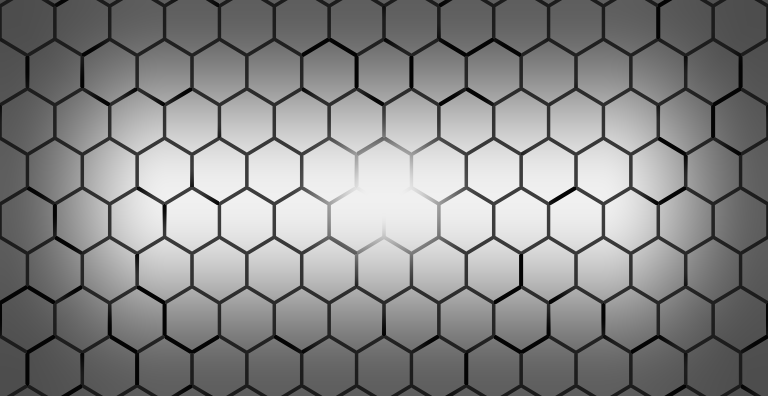
Write a Shadertoy shader that draws this pattern.

```glsl
const vec2 CELLS = vec2(14.0, 8.0);      // columns and rows, rows even so they wrap
const float ROW_STEP = 0.8660254;        // row spacing for cells one unit wide
const float LINE_HALF_WIDTH = 0.032;

float hash(vec2 p) {
    return fract(sin(dot(p, vec2(127.1, 311.7))) * 43758.5453);
}

// Random value of a cell, wrapped over the canvas
float cellValue(vec2 center) {
    vec2 id = round(center * vec2(2.0, 1.0 / ROW_STEP));
    return hash(mod(id, vec2(2.0 * CELLS.x, CELLS.y)));
}

// Offset from the center of the nearest hexagon
vec2 hexOffset(vec2 p) {
    vec2 period = vec2(1.0, 2.0 * ROW_STEP);
    vec2 a = mod(p, period) - 0.5 * period;
    vec2 b = mod(p - 0.5 * period, period) - 0.5 * period;
    return dot(a, a) < dot(b, b) ? a : b;
}

// Unit direction from the cell center to its closest edge
vec2 closestEdge(vec2 offset) {
    vec2 best = vec2(1.0, 0.0);
    for (int i = 1; i < 6; i++) {
        float angle = radians(60.0 * float(i));
        vec2 dir = vec2(cos(angle), sin(angle));
        if (dot(offset, dir) > dot(offset, best)) best = dir;
    }
    return best;
}

// Ink strength of an edge: strong where the two cells differ most
float edgeInk(vec2 center, vec2 offset, vec2 dir) {
    float difference = cellValue(center + dir) - cellValue(center);
    float along = dot(offset, vec2(-dir.y, dir.x)) * sign(difference);
    return smoothstep(0.56, 0.72, abs(difference) + 0.3 * along);
}

// Light band across the middle, fading toward all four sides
float backdrop(vec2 uv, out float light) {
    float vertical = 0.5 - 0.5 * cos(6.2831853 * uv.y);
    float horizontal = smoothstep(0.0, 0.22, min(uv.x, 1.0 - uv.x));
    light = vertical * horizontal;
    float shade = mix(0.30, 0.37, max(vertical, horizontal));
    return mix(shade, 0.94, light);
}

void mainImage(out vec4 fragColor, in vec2 fragCoord) {
    vec2 uv = fragCoord / iResolution.xy;
    vec2 p = (uv - vec2(0.5, 0.568)) * CELLS * vec2(1.0, ROW_STEP);
    float pixel = CELLS.x / iResolution.x;

    // Honeycomb
    vec2 offset = hexOffset(p);
    vec2 dir = closestEdge(offset);
    float ink = edgeInk(p - offset, offset, dir);
    float edgeDistance = 0.5 - dot(offset, dir);
    float width = LINE_HALF_WIDTH + 0.005 * ink;
    float line = 1.0 - smoothstep(width - 0.6 * pixel, width + 0.6 * pixel, edgeDistance);

    // Shading, with a central glow that washes out the lines
    float light;
    float fill = backdrop(uv, light);
    vec2 fromMiddle = (uv - 0.5) * vec2(1.0, iResolution.y / iResolution.x);
    float glow = 1.0 - smoothstep(0.02, 0.13, length(fromMiddle));
    float lineGray = mix(mix(0.11, 0.24, light), 0.015, ink);
    float gray = mix(fill, lineGray, line * (1.0 - glow));

    fragColor = vec4(vec3(gray), 1.0);
}
```
